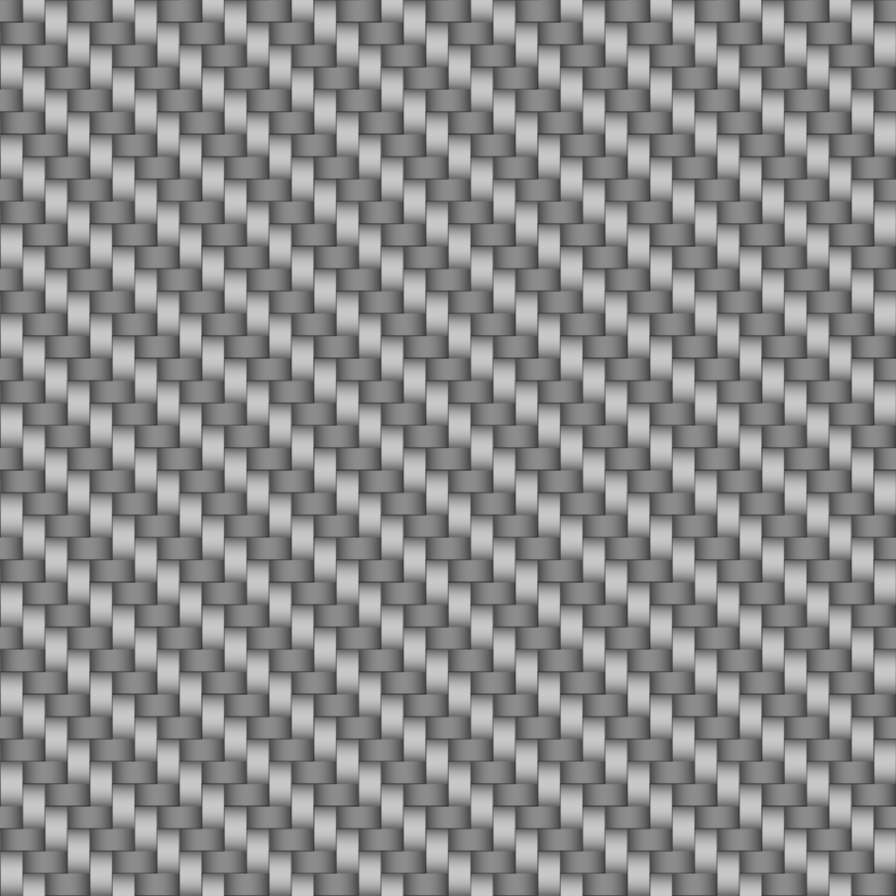
Give the GLSL for this pattern, as a three.js fragment shader.

```glsl
// A two-over, two-under twill weave: dark horizontal and light vertical bands.
// Each cell's diagonal phase picks the band on top; a parabola rounds its
// shading, and a small grid of samples smooths the edges and thin gaps.

varying vec2 vUv;

const float CELLS = 40.0;          // threads across and down, a multiple of PERIOD
const float PERIOD = 4.0;          // cells per twill repeat
const float FLOAT_LENGTH = 2.0;    // cells that a band passes over
const float DIAGONAL_SHIFT = 2.0;  // where the diagonal starts
const float GAP = 0.045;           // soft dark slit beside a band, in cells
const float END_SHADE = 0.5;       // darkening at the ends of a band
const float FOOTPRINT = 1.0 / 512.0; // smoothing width, in canvas units
const int SAMPLES = 6;             // samples per side of the footprint

const vec3 WEFT_COLOR = vec3(0.55);
const vec3 WARP_COLOR = vec3(0.785);
const vec3 GAP_COLOR = vec3(0.05);

// Shades one band: along runs 0 to FLOAT_LENGTH, across runs 0 to 1.
vec3 band(float along, float across, vec3 color) {
    float s = 2.0 * along / FLOAT_LENGTH - 1.0;
    vec3 shaded = color * (1.0 - END_SHADE * s * s);
    return mix(GAP_COLOR, shaded, smoothstep(0.0, GAP, across));
}

// Chooses the top band of the cell at p, measured in cells.
vec3 twill(vec2 p) {
    vec2 cell = floor(p);
    vec2 local = p - cell;
    float phase = mod(cell.x + cell.y + DIAGONAL_SHIFT, PERIOD);
    if (phase < FLOAT_LENGTH) {
        return band(phase + local.x, local.y, WEFT_COLOR);
    }
    return band(phase - FLOAT_LENGTH + local.y, local.x, WARP_COLOR);
}

// Averages the weave over a small square around uv.
vec3 smoothTwill(vec2 uv, float width) {
    vec3 sum = vec3(0.0);
    for (int i = 0; i < SAMPLES; i++) {
        for (int j = 0; j < SAMPLES; j++) {
            vec2 offset = (vec2(float(i), float(j)) + 0.5) / float(SAMPLES) - 0.5;
            sum += twill((uv + offset * width) * CELLS);
        }
    }
    return sum / float(SAMPLES * SAMPLES);
}

void main() {
    gl_FragColor = vec4(smoothTwill(vUv, FOOTPRINT), 1.0);
}
```
